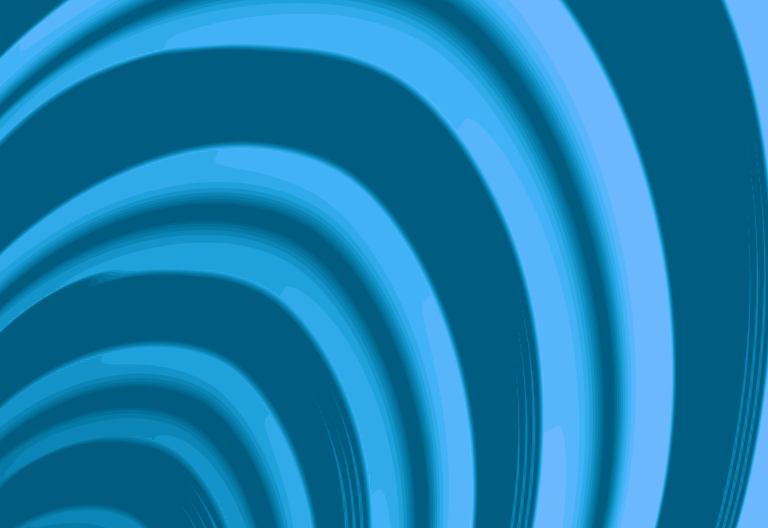
A Shadertoy shader for this background:

```glsl
#define CENTER vec2(-0.047, -0.479)
#define CREST_ANGLE 0.54
#define CREST_RADIUS 1.113
#define EDGE_RAMP 0.014
#define BASE_LIGHT 2.4
#define LIGHT_PER_BAND 0.45
#define LIGHT_TURN 1.3
#define FRAY 0.05
#define STREAK_WIDTH 0.0055
#define STREAK_LIGHT 1.6

const vec3 SHADES[6] = vec3[6](
    vec3(0.00, 0.36, 0.50), vec3(0.01, 0.44, 0.60), vec3(0.04, 0.52, 0.71),
    vec3(0.12, 0.63, 0.86), vec3(0.26, 0.70, 0.97), vec3(0.42, 0.72, 1.00));

float hash(vec2 p) {
    return fract(sin(dot(p, vec2(127.1, 311.7))) * 43758.5453);
}

float noise(vec2 p) {
    vec2 cell = floor(p), f = fract(p);
    f = f * f * (3.0 - 2.0 * f);
    return mix(mix(hash(cell), hash(cell + vec2(1, 0)), f.x),
               mix(hash(cell + vec2(0, 1)), hash(cell + vec2(1, 1)), f.x), f.y);
}

// Radius of the unit arch at an angle measured from vertical
float archRadius(float angle) {
    float d = angle - CREST_ANGLE;
    float spread = d > 0.0 ? 0.335 + 1.743 * d : 0.48 - 0.8 * d;
    return CREST_RADIUS - d * d / spread;
}

// Light across one band: soft beside the gap, crisp at the far edge
float bandLight(float dist, float gap, float width, float peak) {
    float t = clamp((dist - gap) / (width - gap), 0.0, 1.0);
    float soft = 1.0 - pow(1.0 - min(t / 0.75, 1.0), 3.0);
    float crisp = clamp((width - dist) / EDGE_RAMP, 0.0, 1.0);
    return peak * min(soft, crisp);
}

// Thin tapered strokes just inside a pair of bands
float streaks(float size, float angle, float edge, float i) {
    float light = 0.0;
    for (float j = 0.0; j < 3.0; j++) {
        float start = 0.56 + 0.08 * i + 0.14 * hash(vec2(i, j));
        float width = STREAK_WIDTH * smoothstep(start, start + 0.3, angle);
        float line = edge - 0.012 - 0.018 * j;
        float cover = clamp((width - abs(size - line)) / 0.003, 0.0, 1.0);
        light = max(light, STREAK_LIGHT * cover);
    }
    return light;
}

// A pair of bands on both sides of a narrow gap
float pairLight(float size, float angle, float i) {
    float middle = 0.731 + 0.301 * i + 0.0511 * i * i
                 + 0.0057 * i * (i - 1.0) * (i - 2.0);
    float grow = max(i, 0.0);
    float left = 1.0 - smoothstep(0.08, 0.42, angle);
    float drift = 0.015 * grow * smoothstep(0.75, 1.2, angle);
    float gap = 0.019 - 0.004 * i;

    float outer = 0.108 + 0.0275 * i - 0.015 * grow * left;
    float inner = 0.087 + 0.0398 * i - 0.0038 * i * i - 0.036 * grow * left + drift;
    float edge = middle - inner;
    inner += FRAY * left * (noise(vec2(size * 45.0, angle * 5.0 + i)) - 0.5);

    float peak = BASE_LIGHT + 2.0 * LIGHT_PER_BAND * i + LIGHT_TURN * (angle - 0.6);
    float offset = size - middle;
    float light = offset > 0.0
        ? bandLight(offset, gap, outer, peak + LIGHT_PER_BAND + 0.3)
        : bandLight(-offset, gap, inner, peak);
    return max(light, streaks(size, angle, edge, i));
}

// Flat tones in half steps with smoothed borders
float posterize(float light) {
    float x = light * 2.0 + 0.5;
    float blur = clamp(fwidth(x), 0.001, 1.0);
    return (floor(x) + clamp((fract(x) - 1.0 + blur) / blur, 0.0, 1.0)) * 0.5;
}

void mainImage(out vec4 fragColor, in vec2 fragCoord) {
    vec2 p = fragCoord / iResolution.y - CENTER;
    float angle = atan(p.x, p.y);
    float size = length(p) / archRadius(angle);

    float light = 0.0;
    for (float i = -1.0; i < 4.0; i++)
        light = max(light, pairLight(size, angle, i));

    float tone = posterize(light);
    vec3 color = SHADES[0];
    for (int k = 1; k < 6; k++)
        color = mix(color, SHADES[k], clamp(tone - float(k - 1), 0.0, 1.0));
    fragColor = vec4(color, 1.0);
}
```
